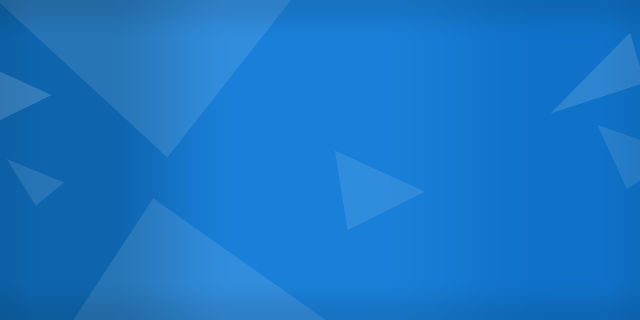
Give the GLSL for this background, as a WebGL 2 fragment shader.

```glsl
#version 300 es
precision highp float;

uniform vec2 u_resolution;
out vec4 fragColor;

// Canvas space: x from 0 to 2, y from 0 to 1
const vec2 CANVAS = vec2(2.0, 1.0);

const vec3 LEFT_BLUE = vec3(0.053, 0.395, 0.682);
const vec3 MID_BLUE = vec3(0.100, 0.499, 0.847);
const vec3 RIGHT_BLUE = vec3(0.058, 0.445, 0.782);
const vec3 GLASS = vec3(1.0);

const vec2 LEFT_FADE = vec2(0.32, 0.74);
const vec2 RIGHT_FADE = vec2(1.16, 1.74);

const float SHADE_DEPTH = 0.13;
const float SHADE_STRENGTH = 0.10;

// Three corners for each translucent triangle
const int TRIANGLES = 7;
const vec2 CORNERS[TRIANGLES * 3] = vec2[](
    vec2(-0.032, 1.020), vec2(0.523, 0.508), vec2(0.925, 1.020),
    vec2(-0.020, 0.785), vec2(0.161, 0.703), vec2(-0.020, 0.615),
    vec2(0.021, 0.503), vec2(0.200, 0.430), vec2(0.112, 0.357),
    vec2(0.479, 0.380), vec2(0.216, -0.020), vec2(1.046, -0.020),
    vec2(1.047, 0.529), vec2(1.328, 0.401), vec2(1.086, 0.281),
    vec2(1.969, 0.898), vec2(1.721, 0.646), vec2(2.014, 0.741),
    vec2(1.867, 0.610), vec2(1.958, 0.411), vec2(2.140, 0.513)
);
const float OPACITY[TRIANGLES] = float[](0.105, 0.16, 0.105, 0.105, 0.10, 0.13, 0.10);

float cross2(vec2 a, vec2 b) {
    return a.x * b.y - a.y * b.x;
}

// Signed distance to the line through a and b, positive on its right
float lineDistance(vec2 p, vec2 a, vec2 b) {
    return cross2(p - a, normalize(b - a));
}

// Negative inside the triangle, with sharp corners
float triangleDistance(vec2 p, vec2 a, vec2 b, vec2 c) {
    float winding = sign(cross2(b - a, c - a));
    vec3 sides = vec3(lineDistance(p, a, b), lineDistance(p, b, c), lineDistance(p, c, a));
    sides *= winding;
    return max(sides.x, max(sides.y, sides.z));
}

// Soft inner shadow along the canvas border
float borderShade(vec2 p) {
    vec2 inset = min(p, CANVAS - p);
    vec2 lit = smoothstep(0.0, SHADE_DEPTH, inset);
    vec2 shade = SHADE_STRENGTH * vec2(0.5, 1.0) * (1.0 - lit);
    return (1.0 - shade.x) * (1.0 - shade.y);
}

void main() {
    vec2 p = gl_FragCoord.xy / u_resolution * CANVAS;
    float pixel = CANVAS.y / u_resolution.y;

    // Horizontal gradient
    vec3 color = mix(LEFT_BLUE, MID_BLUE, smoothstep(LEFT_FADE.x, LEFT_FADE.y, p.x));
    color = mix(color, RIGHT_BLUE, smoothstep(RIGHT_FADE.x, RIGHT_FADE.y, p.x));

    // Translucent triangles
    for (int i = 0; i < TRIANGLES; i++) {
        int k = i * 3;
        float d = triangleDistance(p, CORNERS[k], CORNERS[k + 1], CORNERS[k + 2]);
        float coverage = 1.0 - smoothstep(-0.5 * pixel, 0.5 * pixel, d);
        color = mix(color, GLASS, OPACITY[i] * coverage);
    }

    fragColor = vec4(color * borderShade(p), 1.0);
}
```
